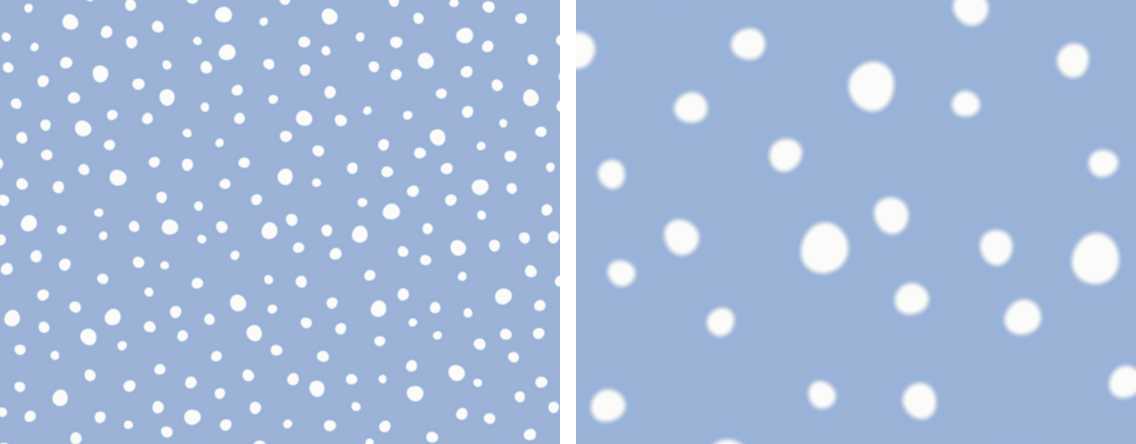
Left: the whole. Right: its middle third, enlarged.
Reproduce this pattern procedurally as a Shadertoy shader.

```glsl
// Scattered off-white dots in three sizes on a flat soft blue ground.
// Dots sit on a tilted, jittered hexagonal lattice; each block of 3 x 2 cells
// holds one large dot, and a hash picks medium or small for the others.

#define SPACING 0.0838      // lattice step, in canvas heights
#define TILT 0.36           // lattice rotation in radians
#define JITTER 0.23         // largest shift of a dot, in lattice steps
#define LARGE_RADIUS 0.0180
#define MEDIUM_RADIUS 0.0125
#define SMALL_RADIUS 0.0098
#define SMALL_SHARE 0.27
#define WOBBLE 0.045        // departure from a perfect circle
#define EDGE_SOFTNESS 0.0032

const float ROW_HEIGHT = 0.866;
const float TAU = 6.2832;
const vec3 GROUND = vec3(0.610, 0.700, 0.840);
const vec3 HALO = vec3(0.597, 0.700, 0.852);
const vec3 DOT = vec3(0.985, 0.990, 0.980);

vec3 hash3(vec2 cell) {
    vec3 h = fract(vec3(cell.xyx) * vec3(0.1031, 0.1030, 0.0973) + 0.37);
    h += dot(h, h.yxz + 33.33);
    return fract((h.xxy + h.yzz) * h.zyx);
}

// One cell per block is large; keeping to two columns spreads them evenly.
bool isLarge(vec2 cell) {
    vec2 block = floor(cell / vec2(3.0, 2.0));
    vec2 chosen = floor(hash3(block + 71.0).xy * 2.0);
    return distance(cell - block * vec2(3.0, 2.0), chosen) < 0.5;
}

float dotRadius(vec2 cell, vec3 rnd) {
    if (isLarge(cell)) return LARGE_RADIUS * (0.97 + 0.06 * rnd.y);
    float radius = rnd.x < SMALL_SHARE ? SMALL_RADIUS : MEDIUM_RADIUS;
    return radius * (0.93 + 0.14 * rnd.y);
}

// Signed distance to the nearest dot, in canvas heights.
float dotField(vec2 p) {
    vec2 q = p / SPACING;
    float row = floor(q.y / ROW_HEIGHT);
    float nearest = 1.0;
    for (int j = -1; j <= 1; j++) {
        float y = row + float(j);
        float stagger = 0.5 * mod(y, 2.0);
        float column = floor(q.x - stagger);
        for (int i = -1; i <= 1; i++) {
            vec2 cell = vec2(column + float(i), y);
            vec3 place = hash3(cell + 13.0);
            vec3 form = hash3(cell + 157.0);

            // Shift the centre evenly within a disc.
            float turn = TAU * place.x;
            vec2 centre = vec2(cell.x + 0.5 + stagger, (y + 0.5) * ROW_HEIGHT);
            centre += JITTER * sqrt(place.y) * vec2(cos(turn), sin(turn));

            // Hand-drawn outline: a slight oval with a three-lobed ripple.
            vec2 d = (q - centre) * SPACING;
            float angle = atan(d.y, d.x + 1e-7);
            float ripple = sin(2.0 * angle + TAU * form.z)
                         + 0.5 * sin(3.0 * angle + TAU * place.z);
            float radius = dotRadius(cell, form) * (1.0 + WOBBLE * ripple);
            nearest = min(nearest, length(d) - radius);
        }
    }
    return nearest;
}

void mainImage(out vec4 fragColor, in vec2 fragCoord) {
    vec2 p = fragCoord / iResolution.y;
    float c = cos(TILT), s = sin(TILT);
    float d = dotField(mat2(c, s, -s, c) * p + 2.0);

    // Faint cool ring around each dot, then the soft-edged dot itself.
    float ring = smoothstep(0.002, 0.005, d) * (1.0 - smoothstep(0.006, 0.011, d));
    float soft = max(EDGE_SOFTNESS, 0.7 / iResolution.y);
    vec3 color = mix(GROUND, HALO, ring);
    color = mix(color, DOT, 1.0 - smoothstep(-soft, soft, d));
    fragColor = vec4(color, 1.0);
}
```
